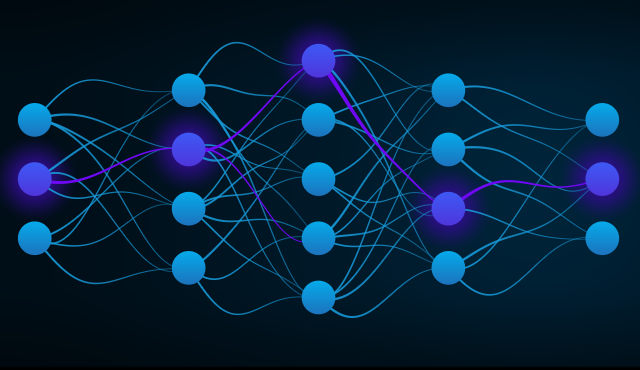
Write a Shadertoy shader that draws this background.

```glsl
// Layered neural network: blue nodes, tapering wavy links and one glowing violet path.
#define NODE_RADIUS 0.0455
#define NODE_GAP 0.16
#define CENTER vec2(-0.004, 0.016)
#define GLOW_RADIUS 0.125
#define LINK_DENSITY 0.88
#define WAVINESS 0.075
#define LINK_BLUE vec3(0.09, 0.60, 0.85)
#define VIOLET vec3(0.43, 0.03, 0.96)
#define GLOW_COLOR vec3(0.18, 0.05, 0.54)

const float PI = 3.14159265;

// Active node of each layer, and the bend of the active link leaving it
const int ACTIVE[5] = int[5](1, 1, 0, 2, 1);
const vec2 ACTIVE_BEND[4] = vec2[4](vec2(-0.008, -0.013), vec2(-0.035, 0.0),
                                    vec2(-0.045, -0.035), vec2(0.03, 0.03));

float hash(vec3 p) {
    return fract(sin(dot(p, vec3(12.9898, 78.233, 37.719))) * 43758.5453);
}

int nodeCount(int layer) { return 5 - abs(layer - 2); }

// Vertical place of a node within its layer, from 1 (top) to -1 (bottom)
float nodeSide(int layer, int i) {
    return 1.0 - 2.0 * float(i) / float(nodeCount(layer) - 1);
}

vec2 nodePos(int layer, int i) {
    float d = float(layer - 2);
    float row = 0.5 * float(nodeCount(layer) - 1) - float(i);
    return CENTER + vec2(d * (0.3185 + 0.0325 * abs(d)), row * NODE_GAP);
}

// Anti-aliased stroke; strokes thinner than a pixel fade instead
float stroke(float dist, float halfWidth, float px) {
    float w = max(halfWidth, 0.5 * px);
    return clamp(0.5 + (w - dist) / px, 0.0, 1.0) * min(2.0 * halfWidth / px, 1.0);
}

// Distance to a wavy link from a to b; bend holds three sine amplitudes
float linkDistance(vec2 p, vec2 a, vec2 b, vec3 bend) {
    float span = b.x - a.x;
    float t = clamp((p.x - a.x) / span, 0.0, 1.0);
    vec3 k = PI * vec3(1.0, 2.0, 3.0);
    float y = mix(a.y, b.y, t * t * (3.0 - 2.0 * t)) + dot(bend, sin(k * t));
    float slope = ((b.y - a.y) * 6.0 * t * (1.0 - t) + dot(bend, k * cos(k * t))) / span;
    return abs(p.y - y) / sqrt(1.0 + slope * slope);
}

vec3 background(vec2 p) {
    vec3 col = mix(vec3(0.0, 0.055, 0.09), vec3(0.0, 0.085, 0.14), smoothstep(-0.85, 0.0, p.x));
    col += vec3(0.0, 0.055, 0.085) * exp(-4.5 * dot(p - vec2(0.58, 0.0), p - vec2(0.58, 0.0)));
    col *= 1.0 - 0.4 * smoothstep(0.25, 0.55, abs(p.y));
    return col * smoothstep(-0.495, -0.488, p.y);
}

vec3 drawLinks(vec3 col, vec2 p, float px) {
    int layer = 0;
    for (int k = 1; k < 4; k++) if (p.x > nodePos(k, 0).x) layer = k;
    if (p.x < nodePos(0, 0).x || p.x > nodePos(4, 0).x) return col;
    float t = (p.x - nodePos(layer, 0).x) / (nodePos(layer + 1, 0).x - nodePos(layer, 0).x);
    float violet = 0.0;

    for (int i = 0; i < nodeCount(layer); i++)
    for (int j = 0; j < nodeCount(layer + 1); j++) {
        vec3 id = vec3(layer, i, j);
        float s0 = nodeSide(layer, i), s1 = nodeSide(layer + 1, j);
        bool onPath = i == ACTIVE[layer] && j == ACTIVE[layer + 1];
        bool branch = layer == 1 && i == 1 && j == 3;
        bool outer = abs(s0) == 1.0 && s0 == s1;
        if (!onPath && !branch && !outer && hash(id + 9.1) > LINK_DENSITY) continue;

        // Outer links bow outward; the others wander at random
        vec3 rnd = vec3(hash(id + 1.3), hash(id + 2.7), hash(id + 4.9)) - 0.5;
        float bow = max(s0 * s1, 0.0) * s0 * (layer < 2 ? 1.0 : 0.5 - 0.3 * s0);
        vec3 bend = rnd * WAVINESS * vec3(0.7, 1.0, 0.3) * (outer ? 0.3 : 1.0);
        bend += bow * vec3(0.07, 0.04, 0.0);
        if (onPath) bend = vec3(ACTIVE_BEND[layer], 0.0);

        float d = linkDistance(p, nodePos(layer, i), nodePos(layer + 1, j), bend);
        if (onPath) {
            violet = max(violet, stroke(d, mix(layer == 2 ? 0.008 : 0.0055, 0.0015, sqrt(t)), px));
        } else if (branch) {
            violet = max(violet, stroke(d, mix(0.0026, 0.001, t), px));
        } else {
            float w = mix(0.0032, 0.0008, t) * mix(0.75, 1.1, hash(id + 6.2));
            col = mix(col, LINK_BLUE, stroke(d, w, px) * mix(0.95, 0.6, t));
        }
    }
    return mix(col, VIOLET, violet);
}

void mainImage(out vec4 fragColor, in vec2 fragCoord) {
    float px = 1.0 / iResolution.y;
    vec2 p = (fragCoord - 0.5 * iResolution.xy) * px;
    vec3 col = background(p);

    // Halos lie beneath the links
    for (int k = 0; k < 5; k++) {
        float d = length(p - nodePos(k, ACTIVE[k]));
        col = mix(col, GLOW_COLOR, 1.0 - smoothstep(0.02, GLOW_RADIUS, d));
    }
    col = drawLinks(col, p, px);

    // Node discs with a vertical gradient
    for (int k = 0; k < 5; k++)
    for (int i = 0; i < nodeCount(k); i++) {
        vec2 q = p - nodePos(k, i);
        float shade = clamp(0.5 + 0.5 * q.y / NODE_RADIUS, 0.0, 1.0);
        vec3 disc = mix(vec3(0.11, 0.45, 0.74), vec3(0.02, 0.67, 0.92), shade);
        if (i == ACTIVE[k]) disc = mix(vec3(0.31, 0.21, 0.86), vec3(0.24, 0.35, 0.96), shade);
        col = mix(col, disc, clamp(0.5 + (NODE_RADIUS - length(q)) / px, 0.0, 1.0));
    }
    fragColor = vec4(col, 1.0);
}
```
